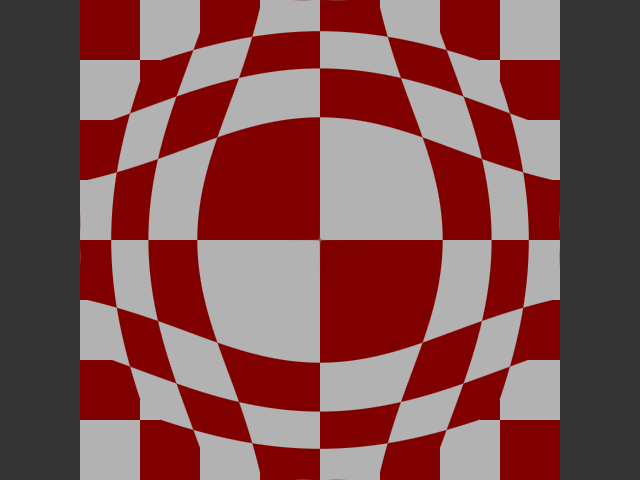
Write a Shadertoy shader that draws this pattern.

```glsl
// A red and grey checkerboard square, bulged by a round lens, between dark side bars.

const vec3 RED = vec3(0.5, 0.0, 0.0);
const vec3 GREY = vec3(0.7);
const vec3 BAR = vec3(0.2);
const float CELLS_PER_HALF = 4.0;  // cells from the centre to the board edge
const float LENS_RADIUS = 1.0;     // in half board widths
const float LENS_POWER = 1.066;    // strength of the magnification

// Radial magnification that fades to none at the lens rim
vec2 bulge(vec2 p) {
    float r = min(length(p) / LENS_RADIUS, 1.0);
    return p * pow(max(r, 1e-5), LENS_POWER);
}

// Signed distance to the nearest cell border, positive in even cells
vec2 stripeDistance(vec2 q) {
    return abs(mod(q - 0.5, 2.0) - 1.0) - 0.5;
}

// Smooth checker: 1 where the cell indices sum to an even number
float checker(vec2 q) {
    vec2 width = max(fwidth(q), vec2(1e-5));
    vec2 side = clamp(2.0 * stripeDistance(q) / width, -1.0, 1.0);
    return 0.5 + 0.5 * side.x * side.y;
}

void mainImage(out vec4 fragColor, in vec2 fragCoord) {
    // Board spans -1 to 1 over the canvas height
    vec2 p = (2.0 * fragCoord - iResolution.xy) / iResolution.y;
    float pixel = 2.0 / iResolution.y;

    vec3 board = mix(RED, GREY, checker(bulge(p) * CELLS_PER_HALF));

    // Side bars
    float inside = clamp(0.5 + (1.0 - abs(p.x)) / pixel, 0.0, 1.0);
    fragColor = vec4(mix(BAR, board, inside), 1.0);
}
```
